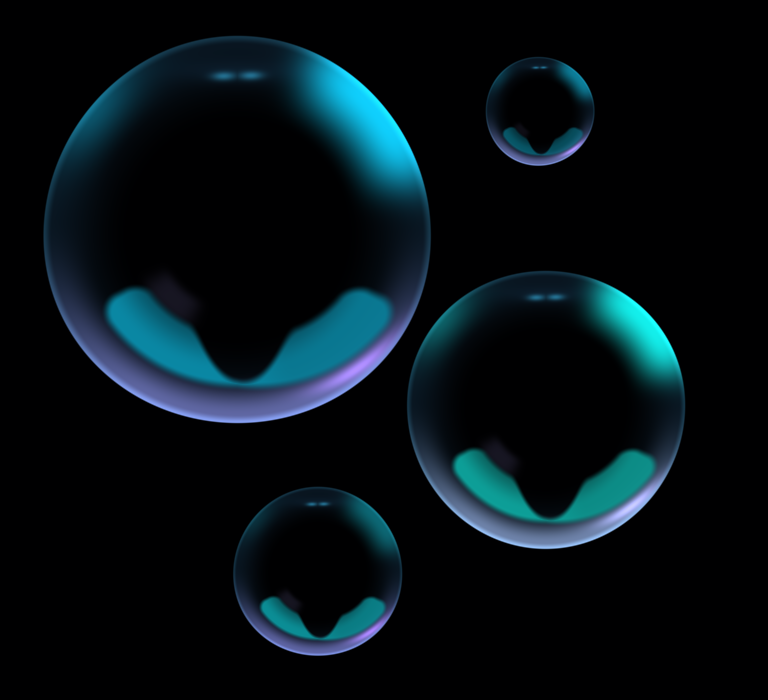
Reproduce this background procedurally as a WebGL 1 fragment shader.

```glsl
precision highp float;
// Four soap bubbles floating on black. Each is shaded in polar coordinates:
// a dark film, glows near the upper rim, two curved window reflections below
// and a pale violet crescent along the lower rim.
uniform vec2 u_resolution;

#define BACKGROUND vec3(0.0, 0.0, 0.004)
#define FILM_COLOR vec3(0.035, 0.085, 0.125)
#define CYAN vec3(0.02, 0.53, 0.63)
#define GREEN vec3(0.03, 0.62, 0.58)
#define VIOLET vec3(0.39, 0.36, 0.60)
#define SILVER vec3(0.48, 0.53, 0.64)
#define STREAK_COLOR vec3(0.38, 0.20, 0.48)
#define WINDOW_END 1.12
#define WOBBLE 0.008

float hump(float x, float center, float width) {
    float t = (x - center) / width;
    return exp(-t * t);
}

float plateau(float x, float center, float width) {
    float t = (x - center) / width;
    return exp(-t * t * t * t);
}

// Rounded band in polar space, pinched to a point at the bottom.
float windowDistance(float angle, float rad) {
    float side = abs(angle - 0.03);
    float rightward = max(angle, 0.0);
    float outer = 0.81 + 0.10 * rightward;
    float inner = mix(0.78, 0.54, smoothstep(0.0, 0.52, side)) + 0.08 * rightward;
    float halfWidth = 0.5 * (outer - inner);
    float corner = min(0.11, halfWidth);
    vec2 d = vec2(abs(rad - 0.5 * (outer + inner)) - halfWidth,
                  (side - WINDOW_END) * 0.7) + corner;
    return length(max(d, 0.0)) + min(max(d.x, d.y), 0.0) - corner;
}

// tint: 0 cyan to 1 green; pale: 0 violet to 1 silver crescent.
vec3 bubble(vec2 p, vec2 center, float radius, float tint, float pale, float glow, float panes) {
    vec2 q = (p - center) / radius;
    float angle = atan(q.x, -q.y + 0.00001); // zero at the bottom, positive to the right
    float rad = length(q) / (1.0 + WOBBLE * sin(3.0 * angle + 40.0 * radius));
    if (rad > 1.05) return vec3(0.0);
    vec3 hue = mix(CYAN, GREEN, tint);
    float lower = 1.0 - smoothstep(0.45, 1.65, abs(angle));
    float rim = smoothstep(0.955, 1.0, rad);

    // Thin film and outline
    vec3 color = FILM_COLOR * smoothstep(0.55, 1.0, rad);
    color += vec3(0.05, 0.13, 0.16) * rim;

    // Glows inside the upper rim
    float rightGlow = plateau(angle, 2.28, 0.46) * smoothstep(0.58, 0.94, rad);
    float leftGlow = hump(angle, -2.27, 0.30) * smoothstep(0.72, 1.0, rad);
    color += hue * glow * (1.38 * rightGlow + 0.50 * leftGlow);

    // Small paired highlight at the top
    float spark = hump(abs(q.x), 0.07, 0.06) * hump(q.y, 0.80 + 0.02 * q.x, 0.022);
    color += vec3(0.10, 0.34, 0.42) * spark;
    color += FILM_COLOR * 0.6 * hump(q.x, 0.0, 0.3) * hump(q.y, 0.82, 0.06);

    // Pale crescent and its brighter streak
    float crescent = lower * smoothstep(0.74, 0.96, rad);
    vec3 crescentColor = mix(VIOLET, SILVER, pale);
    color += crescentColor * crescent * (0.85 + 0.30 * rim);
    float streak = hump(angle, 0.74, 0.27) * hump(rad, 0.925 + 0.10 * (angle - 0.6), 0.035);
    color += mix(STREAK_COLOR, SILVER, 0.6 * pale) * streak;

    // Faint second reflection inside the left window
    float ghost = plateau(angle, -0.76, 0.30) * plateau(rad, 0.48, 0.075);
    color += vec3(0.09, 0.085, 0.13) * ghost * panes;

    // Window reflections, brighter toward their outer edge
    float pane = 1.0 - smoothstep(-0.035, 0.022, windowDistance(angle, rad));
    float shade = mix(0.55, 1.02, smoothstep(0.50, 0.74, rad));
    shade *= mix(1.0, 0.88, smoothstep(0.0, 0.4, angle));
    color = mix(color, hue * shade + 0.05 * crescentColor, 0.94 * pane * panes);

    // Smooth silhouette
    float pixel = 1.0 / u_resolution.y;
    float edge = smoothstep(-0.7 * pixel, 1.3 * pixel, (1.0 - rad) * radius);
    return color * edge;
}

void main() {
    vec2 p = gl_FragCoord.xy / u_resolution.y;
    vec3 color = BACKGROUND;
    color += bubble(p, vec2(0.339, 0.670), 0.277, 0.0, 0.10, 1.00, 1.00);
    color += bubble(p, vec2(0.771, 0.841), 0.078, 0.1, 0.20, 0.55, 0.60);
    color += bubble(p, vec2(0.780, 0.416), 0.199, 1.0, 0.85, 1.00, 1.00);
    color += bubble(p, vec2(0.454, 0.183), 0.121, 0.6, 0.00, 0.40, 0.95);
    gl_FragColor = vec4(color, 1.0);
}
```
